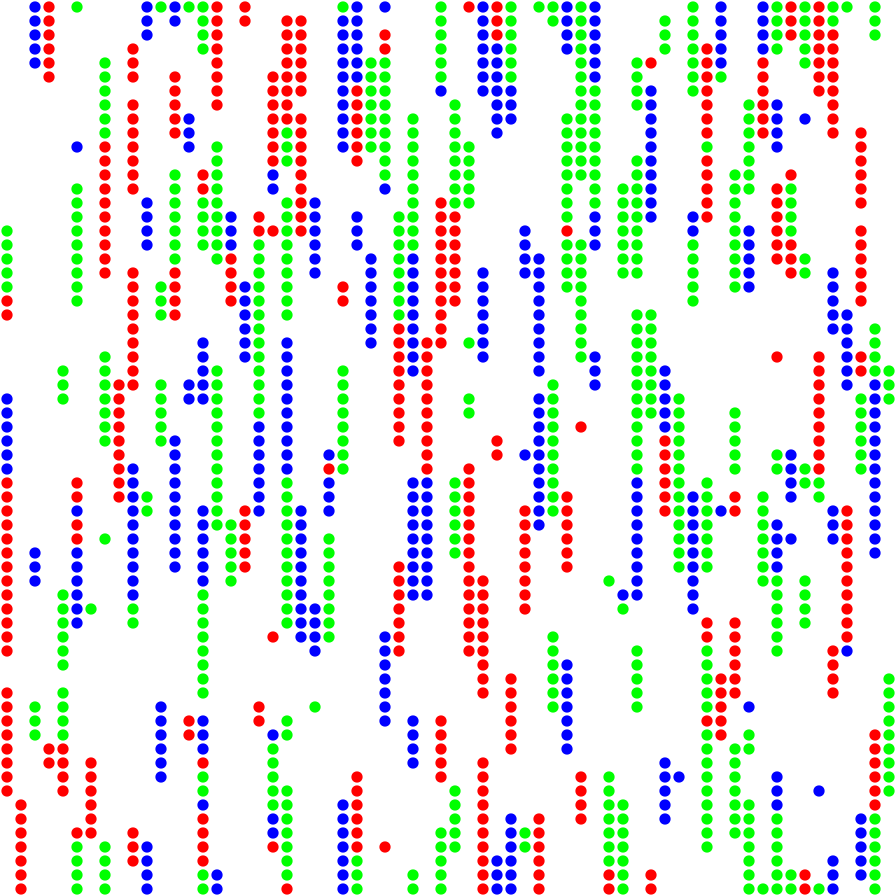
Give the GLSL for this pattern, as a Shadertoy shader.

```glsl
// Vertical streaks of red, green and blue dots on a white square grid.
// Any cell may start a streak that runs down a random number of cells;
// each cell looks upward for streaks reaching it and shows the top layer.

const float GRID_CELLS    = 64.0;    // cells along the canvas height
const float DOT_RADIUS    = 0.4;     // in cells
const int   MAX_LENGTH    = 10;      // longest streak, in cells
const float START_CHANCE  = 0.0755;  // chance that a cell starts a streak
const float RED_SHARE     = 0.32;
const float GREEN_SHARE   = 0.36;    // blue takes the rest
const uint  SEED          = 17u;

const vec3 BACKGROUND = vec3(1.0);
const vec3 RED        = vec3(1.0, 0.0, 0.0);
const vec3 GREEN      = vec3(0.0, 1.0, 0.0);
const vec3 BLUE       = vec3(0.0, 0.0, 1.0);

// Integer hash of a cell: four independent values in [0, 1).
vec4 hashCell(ivec2 cell) {
    uvec4 h = uvec4(uint(cell.x), uint(cell.y), SEED, uint(cell.x + cell.y));
    h = h * 1664525u + 1013904223u;
    for (int i = 0; i < 2; i++) {
        h += h.yzxy * h.wxyz;
        h ^= h >> 16u;
    }
    return vec4(h >> 8u) / 16777216.0;
}

vec3 streakColor(float pick) {
    if (pick < RED_SHARE) return RED;
    return pick < RED_SHARE + GREEN_SHARE ? GREEN : BLUE;
}

// Colour of the topmost streak in a cell; alpha is 0 where there is none.
vec4 cellColor(ivec2 cell) {
    vec4 color = vec4(BACKGROUND, 0.0);
    float topLayer = -1.0;
    for (int step = 0; step < MAX_LENGTH; step++) {
        // x: start chance, y: length, z: colour, w: layer
        vec4 rnd = hashCell(cell + ivec2(0, step));
        int streakLength = 1 + int(rnd.y * float(MAX_LENGTH));
        bool reaches = rnd.x < START_CHANCE && step < streakLength;
        if (reaches && rnd.w > topLayer) {
            topLayer = rnd.w;
            color = vec4(streakColor(rnd.z), 1.0);
        }
    }
    return color;
}

void mainImage(out vec4 fragColor, in vec2 fragCoord) {
    float pixel = GRID_CELLS / iResolution.y;   // pixel size in cells
    vec2 gridPos = fragCoord * pixel;
    vec4 streak = cellColor(ivec2(floor(gridPos)));

    // Round dot with an edge one pixel wide
    float edgeDistance = length(fract(gridPos) - 0.5) - DOT_RADIUS;
    float coverage = clamp(0.5 - edgeDistance / pixel, 0.0, 1.0);

    fragColor = vec4(mix(BACKGROUND, streak.rgb, coverage * streak.a), 1.0);
}
```
